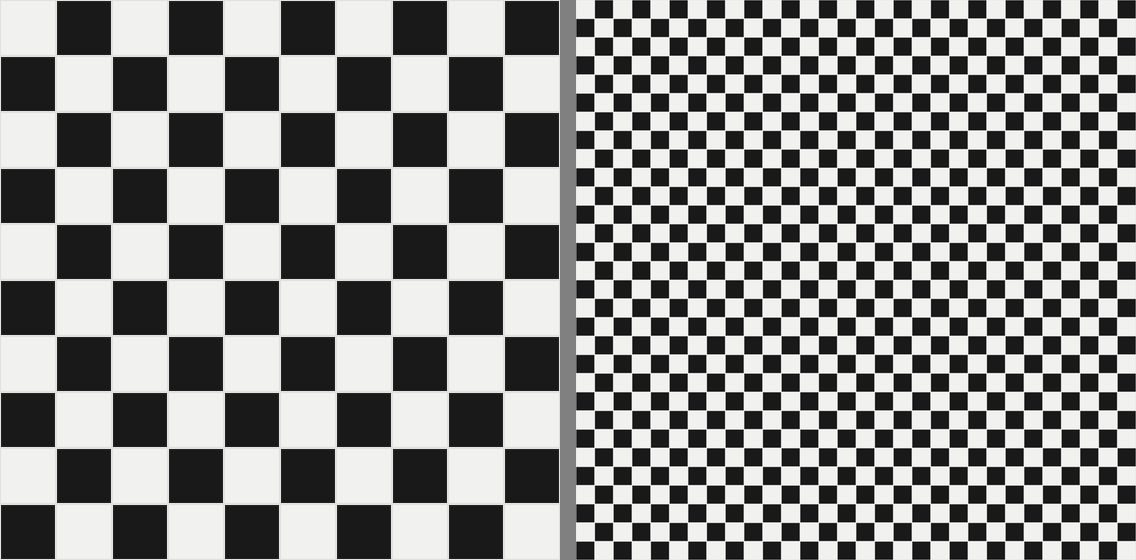
Left: one tile. Right: repeated 3 by 3.
Write a Shadertoy shader that draws this pattern.

```glsl
// Black and white checkerboard of square tiles with thin pale grout, ten by ten.

void mainImage(out vec4 fragColor, in vec2 fragCoord) {
    const float tiles = 10.0;
    vec2 grid = fragCoord / iResolution.xy * tiles;
    vec2 cell = floor(grid);
    vec2 local = fract(grid) - 0.5;
    float pixel = tiles / min(iResolution.x, iResolution.y);

    // Alternating tile colours, dark in the lower left corner
    float isLight = mod(cell.x + cell.y, 2.0);
    vec3 tile = mix(vec3(0.098), vec3(0.945, 0.945, 0.942), isLight);

    // Faint shade along the bottom rim of each tile
    float rim = 1.0 - smoothstep(0.0, 0.03, local.y + 0.481);
    tile -= 0.02 * rim;

    // Square tile face, with grout centred on the cell borders
    float edge = max(abs(local.x), abs(local.y)) - 0.481;
    float face = clamp(0.5 - edge / pixel, 0.0, 1.0);
    vec3 grout = vec3(0.885, 0.882, 0.878);

    fragColor = vec4(mix(grout, tile, face), 1.0);
}
```
